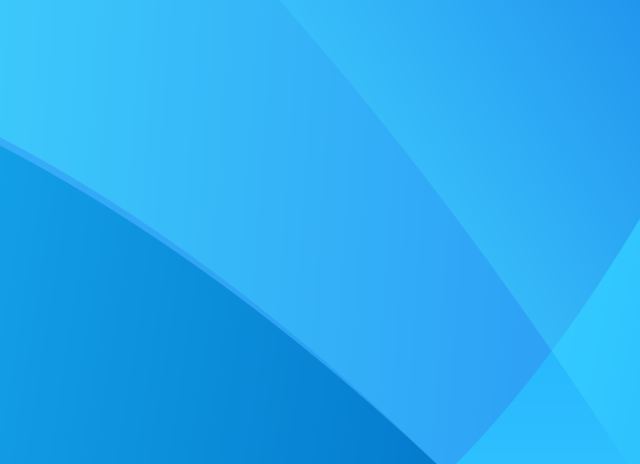
A Shadertoy shader for this background:

```glsl
// Overlapping sheets of blue, split by sweeping curved edges.
// Each edge is a parabola over x; each sheet carries a linear gradient,
// and the sheets are blended with antialiased coverage masks.

// Layout: x spans 0..ASPECT and y spans 0..1
const float ASPECT = 1.3763;

// Edges as (start x, height at start, slope, curvature)
const vec4 SHADE_EDGE = vec4(0.0, 0.6864, -0.5215, -0.2230);
const vec4 RIM_EDGE   = vec4(0.0, 0.7043, -0.5209, -0.2438);
const vec4 FOLD_EDGE  = vec4(0.6004, 1.0, -1.130, -0.2734);
const vec4 RISE_EDGE  = vec4(0.9803, 0.0, 1.011, 0.8186);

// Gradient end colours
const vec3 BAND_LIGHT   = vec3(0.238, 0.785, 0.982);
const vec3 BAND_DEEP    = vec3(0.180, 0.640, 0.963);
const vec3 CORNER_LIGHT = vec3(0.220, 0.745, 0.980);
const vec3 CORNER_DEEP  = vec3(0.130, 0.588, 0.933);
const vec3 SHADE_LIGHT  = vec3(0.075, 0.630, 0.908);
const vec3 SHADE_DEEP   = vec3(0.018, 0.490, 0.812);
const vec3 RIM_LIGHT    = vec3(0.215, 0.680, 0.975);
const vec3 RIM_DEEP     = vec3(0.150, 0.610, 0.940);
const vec3 RISE_LIGHT   = vec3(0.200, 0.790, 1.000);
const vec3 RISE_DEEP    = vec3(0.170, 0.745, 0.992);
const vec3 FOOT_LIGHT   = vec3(0.180, 0.750, 0.998);
const vec3 FOOT_DEEP    = vec3(0.155, 0.718, 0.992);

// Coverage of the area below a parabolic edge, about one pixel soft
float below(vec2 p, vec4 edge, float pixel) {
    float t = p.x - edge.x;
    float height = edge.y + t * (edge.z + t * edge.w);
    float slope = edge.z + 2.0 * edge.w * t;
    float dist = (height - p.y) / sqrt(1.0 + slope * slope);
    return smoothstep(-0.75 * pixel, 0.75 * pixel, dist);
}

// Linear gradient starting at a point, advancing along a rate vector
vec3 gradient(vec2 p, vec2 start, vec2 rate, vec3 from, vec3 to) {
    return mix(from, to, clamp(dot(p - start, rate), 0.0, 1.0));
}

void mainImage(out vec4 fragColor, in vec2 fragCoord) {
    vec2 p = fragCoord / iResolution.xy * vec2(ASPECT, 1.0);
    float pixel = 1.0 / iResolution.y;
    float underFold = below(p, FOLD_EDGE, pixel);

    // Upper sheets on either side of the fold
    vec3 band = gradient(p, vec2(0.0, 1.0), vec2(0.86, -0.06), BAND_LIGHT, BAND_DEEP);
    vec3 corner = gradient(p, vec2(0.618, 1.0), vec2(1.32, 0.80), CORNER_LIGHT, CORNER_DEEP);
    vec3 color = mix(corner, band, underFold);

    // Bright sheet rising at the lower right, tinted by the same fold
    vec3 rise = gradient(p, vec2(1.20, 0.26), vec2(2.8, -0.6), RISE_LIGHT, RISE_DEEP);
    vec3 foot = gradient(p, vec2(1.05, 0.0), vec2(0.0, 4.0), FOOT_LIGHT, FOOT_DEEP);
    color = mix(color, mix(rise, foot, underFold), below(p, RISE_EDGE, pixel));

    // Thin rim, then the dark sheet at the lower left
    vec3 rim = gradient(p, vec2(0.0, 1.0), vec2(1.0, 0.0), RIM_LIGHT, RIM_DEEP);
    color = mix(color, rim, below(p, RIM_EDGE, pixel));
    vec3 shade = gradient(p, vec2(0.0, 1.0), vec2(0.95, -0.15), SHADE_LIGHT, SHADE_DEEP);
    color = mix(color, shade, below(p, SHADE_EDGE, pixel));

    fragColor = vec4(color, 1.0);
}
```
